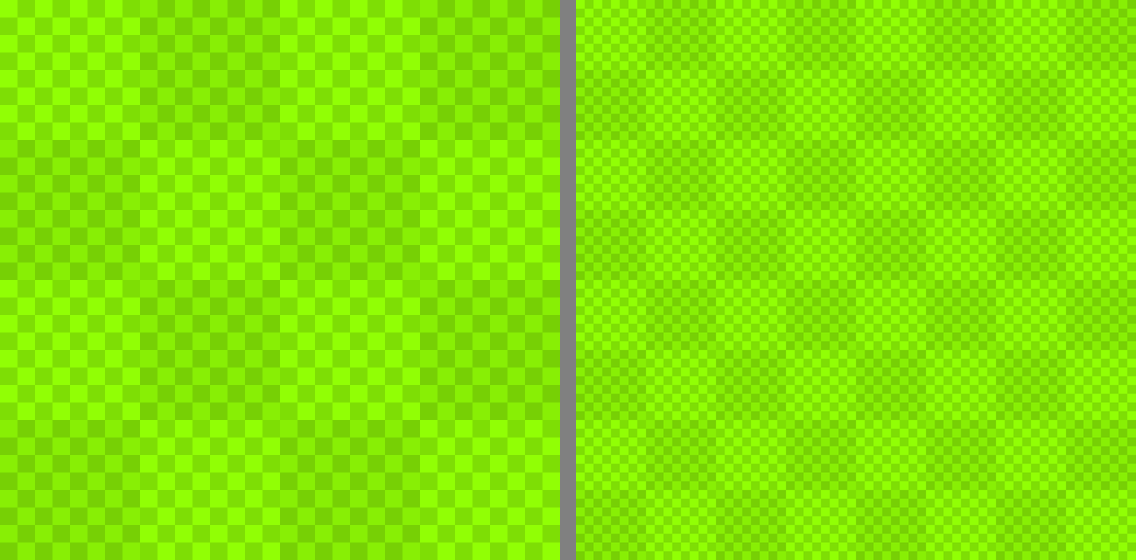
Left: one tile. Right: repeated 2 by 2.
Reproduce this pattern procedurally as a WebGL 1 fragment shader.

```glsl
precision highp float;
// Two nested checkerboards in lime green: a fine board of small squares
// shaded by a coarse board of large blocks. Each board is a product of two
// box-filtered square waves, and the two shades multiply the base colour.

#define FINE_CELLS 32.0      // small squares across and down (even)
#define COARSE_CELLS 4.0     // large blocks across and down (even)
#define FINE_SHADE 0.87      // brightness of the darker small squares
#define COARSE_SHADE 0.938   // brightness of the darker blocks
#define LIME vec3(0.57, 1.0, 0.02)

uniform vec2 u_resolution;

// Square wave of period 2: +1 on even cells, -1 on odd, one-pixel edges.
vec2 squareWave(vec2 p, vec2 pixel) {
  vec2 edgeDistance = 0.5 - abs(mod(p + 0.5, 2.0) - 1.0);
  return clamp(2.0 * edgeDistance / pixel, -1.0, 1.0);
}

// 0 on cells with an even index sum, 1 on cells with an odd one.
float checker(vec2 uv, float cells) {
  vec2 wave = squareWave(uv * cells, cells / u_resolution);
  return 0.5 - 0.5 * wave.x * wave.y;
}

void main() {
  vec2 uv = gl_FragCoord.xy / u_resolution;
  float fine = mix(FINE_SHADE, 1.0, checker(uv, FINE_CELLS));
  float coarse = mix(COARSE_SHADE, 1.0, checker(uv, COARSE_CELLS));

  // Only the brightness changes; the faint blue stays constant.
  vec3 color = vec3(LIME.rg * fine * coarse, LIME.b);
  gl_FragColor = vec4(color, 1.0);
}
```
